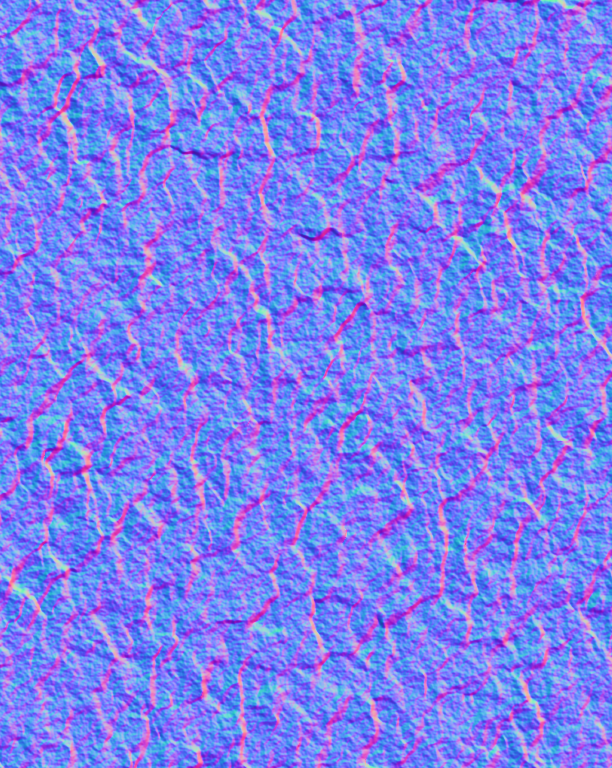
A Shadertoy shader for this texture map:

```glsl
const vec2 LARGE_PLATES = vec2(25.0, 16.0);   // bark plates per canvas width
const vec2 SMALL_PLATES = vec2(43.0, 25.0);
const float SAMPLE_STEP = 0.0011;             // slope sampling distance

vec2 hash2(vec2 cell) {
    vec3 k = fract(cell.xyx * vec3(0.1031, 0.1030, 0.0973));
    k += dot(k, k.yzx + 33.33);
    return fract((k.xx + k.yz) * k.zy);
}

float gradientAt(vec2 corner, vec2 offset) {
    float angle = 6.2832 * hash2(corner + 71.0).x;
    return dot(vec2(cos(angle), sin(angle)), offset);
}

float gradientNoise(vec2 p) {
    vec2 i = floor(p), f = p - i;
    vec2 u = f * f * f * (f * (f * 6.0 - 15.0) + 10.0);
    vec2 e = vec2(1.0, 0.0);
    return mix(mix(gradientAt(i, f), gradientAt(i + e, f - e), u.x),
               mix(gradientAt(i + e.yx, f - e.yx), gradientAt(i + 1.0, f - 1.0), u.x), u.y);
}

vec2 noisePair(vec2 p) {
    return vec2(gradientNoise(p), gradientNoise(p + 37.7));
}

// Tilted plates blended by a smooth Voronoi: slow rise, steep right edge
float plateHeight(vec2 p, vec2 count, float edgeSharpness) {
    vec2 q = p * count;
    vec2 base = floor(q);
    float sum = 0.0, total = 0.0;
    for (int y = -1; y <= 1; y++) {
        for (int x = -1; x <= 1; x++) {
            vec2 cell = base + vec2(x, y);
            vec2 d = q - cell - mix(vec2(0.12, 0.0), vec2(0.88, 1.0), hash2(cell));
            vec2 shape = hash2(cell + 19.0);
            vec2 tilt = vec2(mix(0.06, 0.50, shape.x), mix(-0.20, 0.10, shape.y));
            float level = 0.32 / count.x * (hash2(cell + 43.0).x - 0.5);
            float weight = exp(-edgeSharpness * dot(d * d, vec2(1.0, 1.9)));
            sum += weight * (dot(tilt, d / count) + level);
            total += weight;
        }
    }
    return sum / max(total, 1e-9);
}

// Fine roughness in four sizes
float grainHeight(vec2 p) {
    return 0.0034 * gradientNoise(p * vec2(46.0, 46.0))
         + 0.0026 * gradientNoise(p * vec2(80.0, 88.0) + 5.3)
         + 0.0016 * gradientNoise(p * vec2(135.0, 150.0) + 9.1)
         + 0.0008 * gradientNoise(p * vec2(200.0, 215.0) + 2.7);
}

float barkHeight(vec2 p) {
    vec2 bend = 0.020 * noisePair(p * vec2(8.0, 6.0))
              + 0.012 * noisePair(p * vec2(27.0, 22.0) + 3.0)
              + 0.005 * noisePair(p * 70.0);
    float relief = 0.70 + 0.55 * gradientNoise(p * 5.0 + 11.0);
    float plates = plateHeight(p + bend, LARGE_PLATES, 7.0)
                 + 0.75 * plateHeight(p + 0.8 * bend + 7.0, SMALL_PLATES, 6.0);
    return relief * plates + grainHeight(p);
}

// Surface direction from height differences
vec3 barkNormal(vec2 p, float stepSize) {
    vec2 e = vec2(stepSize, 0.0);
    vec2 slope = vec2(barkHeight(p + e) - barkHeight(p - e),
                      barkHeight(p + e.yx) - barkHeight(p - e.yx)) / (2.0 * stepSize);
    return normalize(vec3(-slope, 1.0));
}

void mainImage(out vec4 fragColor, in vec2 fragCoord) {
    vec2 p = fragCoord / iResolution.x + 2.0;
    vec3 normal = barkNormal(p, SAMPLE_STEP);
    fragColor = vec4(0.5 + 0.5 * normal, 1.0);
}
```
